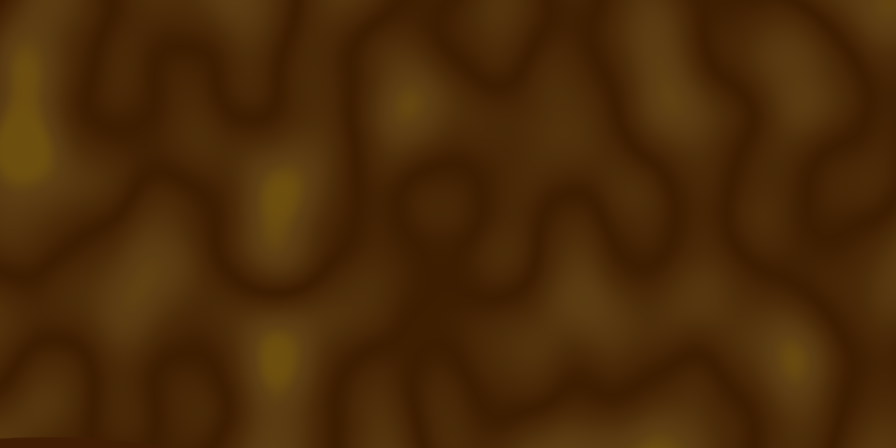
Reproduce this texture procedurally as a WebGL 2 fragment shader.

```glsl
#version 300 es
precision highp float;
// Soft amber-brown clouds parted by dark, winding valleys.

uniform vec2 u_resolution;
out vec4 outColor;

const vec2 CELL_FREQUENCY = vec2(3.5, 2.9);  // noise cells per canvas height
const vec2 FIELD_OFFSET = vec2(17.3, 5.6);
const float NOISE_GAIN = 1.2;
const float DETAIL_AMOUNT = 0.13;
const float VALLEY_SOFTNESS = 0.055;         // rounds the floor of the valleys
const float AMBER_LEVEL = 0.42;
const float OLIVE_LEVEL = 0.60;
const float SLIVER_HEIGHT = 0.024;

const vec3 VALLEY_COLOR = vec3(0.240, 0.115, 0.002);
const vec3 AMBER_COLOR = vec3(0.355, 0.235, 0.070);
const vec3 OLIVE_COLOR = vec3(0.425, 0.305, 0.055);
const vec3 SLIVER_COLOR = vec3(0.250, 0.115, 0.010);

// Integer hash giving a unit gradient for each lattice point
vec2 latticeGradient(vec2 cell) {
    uvec2 q = uvec2(ivec2(cell)) * uvec2(1597u, 3812u + 1u);
    uint h = (q.x ^ q.y) * 74729u;
    h = (h ^ (h >> 15u)) * 40503u;
    h ^= h >> 13u;
    float angle = float(h & 65535u) / 65536.0 * 6.28318;
    return vec2(cos(angle), sin(angle));
}

float gradientNoise(vec2 p) {
    vec2 cell = floor(p);
    vec2 f = p - cell;
    vec2 w = f * f * f * (f * (f * 6.0 - 15.0) + 10.0);
    vec2 e = vec2(1.0, 0.0);
    float a = dot(latticeGradient(cell), f);
    float b = dot(latticeGradient(cell + e.xy), f - e.xy);
    float c = dot(latticeGradient(cell + e.yx), f - e.yx);
    float d = dot(latticeGradient(cell + e.xx), f - e.xx);
    return mix(mix(a, b, w.x), mix(c, d, w.x), w.y);
}

// Absolute value with a rounded minimum
float softAbs(float x, float radius) {
    return sqrt(x * x + radius * radius) - radius;
}

vec3 cloudColor(float level) {
    vec3 color = mix(VALLEY_COLOR, AMBER_COLOR, clamp(level / AMBER_LEVEL, 0.0, 1.0));
    return mix(color, OLIVE_COLOR, smoothstep(AMBER_LEVEL, OLIVE_LEVEL, level));
}

void main() {
    vec2 uv = gl_FragCoord.xy / u_resolution.y;
    float pixel = 1.0 / u_resolution.y;

    // Folded noise: the zero line becomes the valleys
    vec2 p = uv * CELL_FREQUENCY + FIELD_OFFSET;
    float field = gradientNoise(p) + DETAIL_AMOUNT * gradientNoise(p * 2.0 + 31.7);
    vec3 color = cloudColor(softAbs(field * NOISE_GAIN, VALLEY_SOFTNESS));

    // Thin dark sliver along the lower left edge
    float crest = SLIVER_HEIGHT * (1.0 - pow((uv.x - 0.10) / 0.28, 2.0));
    float sliver = 1.0 - smoothstep(-pixel, pixel, uv.y - crest);
    color = mix(color, SLIVER_COLOR, sliver);

    outColor = vec4(color, 1.0);
}
```
